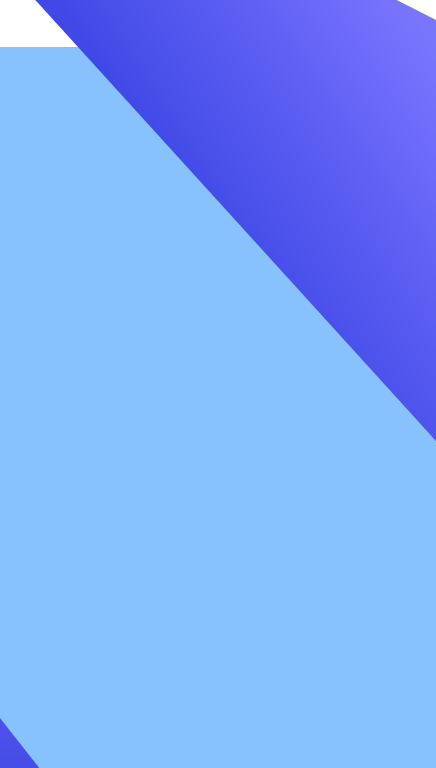
Give the GLSL for this background, as a WebGL 1 fragment shader.

```glsl
precision highp float;
// Flat diagonal background: a pale blue field below a white top strip,
// a violet gradient band across the upper right, and a small corner wedge.
// Each shape is a half-plane given by two edge points, with soft edges.

uniform vec2 u_resolution;

const vec3 WHITE = vec3(1.0);
const vec3 SKY = vec3(0.53, 0.76, 1.0);
const vec3 INDIGO = vec3(0.25, 0.285, 0.905);
const vec3 VIOLET = vec3(0.48, 0.46, 1.0);
const vec3 WEDGE_LOW = vec3(0.275, 0.30, 0.91);
const vec3 WEDGE_HIGH = vec3(0.31, 0.315, 0.925);

const float ASPECT = 0.566; // width of the layout when its height is 1

// Signed distance to the line a-b, positive on its left side.
float lineSide(vec2 p, vec2 a, vec2 b) {
  vec2 along = normalize(b - a);
  return dot(p - a, vec2(-along.y, along.x));
}

// Coverage of the positive side, smoothed over about one pixel.
float coverage(float dist, float pixel) {
  return clamp(dist / pixel + 0.5, 0.0, 1.0);
}

// Colour of the band, lighter toward the upper right.
vec3 bandColor(vec2 p) {
  float t = dot(p - vec2(0.0, 1.0), vec2(0.83, 0.55));
  return mix(INDIGO, VIOLET, clamp((t - 0.06) / 0.38, 0.0, 1.0));
}

void main() {
  vec2 uv = gl_FragCoord.xy / u_resolution;
  vec2 p = uv * vec2(ASPECT, 1.0);
  float pixel = 1.0 / u_resolution.y;

  // Pale field under the white strip
  vec3 color = mix(WHITE, SKY, coverage(0.9388 - p.y, pixel));

  // Wedge in the lower left corner
  float wedge = lineSide(p, vec2(0.051, 0.0), vec2(0.0, 0.0651));
  vec3 wedgeColor = mix(WEDGE_LOW, WEDGE_HIGH, clamp(p.y / 0.065, 0.0, 1.0));
  color = mix(color, wedgeColor, coverage(wedge, pixel));

  // Diagonal gradient band
  float band = lineSide(p, vec2(0.0458, 1.0), vec2(ASPECT, 0.4258));
  color = mix(color, bandColor(p), coverage(band, pixel));

  // White cut in the upper right corner
  float cut = lineSide(p, vec2(0.515, 1.0), vec2(ASPECT, 0.974));
  color = mix(color, WHITE, coverage(cut, pixel));

  gl_FragColor = vec4(color, 1.0);
}
```
